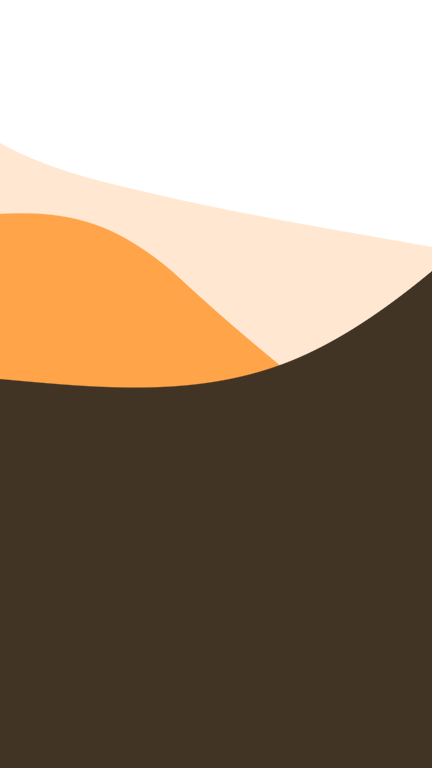
Give the GLSL for this background, as a Shadertoy shader.

```glsl
// Flat layered hills under a white sky: a pale slope, an orange dune
// and a dark foreground. Each skyline is a chain of cubic Hermite spans
// giving height over x, and the layers are painted from back to front.

const vec3 SKY   = vec3(1.0);
const vec3 CREAM = vec3(1.0, 0.906, 0.82);
const vec3 AMBER = vec3(1.0, 0.643, 0.286);
const vec3 EARTH = vec3(0.255, 0.204, 0.141);

// Knots hold (x, height, slope) in canvas units.
float span(float x, vec3 a, vec3 b) {
    float w = b.x - a.x;
    float t = clamp((x - a.x) / w, 0.0, 1.0);
    float s = 1.0 - t;
    float ease = t * t * (3.0 - 2.0 * t);
    return mix(a.y, b.y, ease) + w * t * s * (a.z * s - b.z * t);
}

float slopeLine(float x) {
    vec3 a = vec3(0.0, 0.8138, -0.309);
    vec3 b = vec3(0.3472, 0.7487, -0.132);
    vec3 c = vec3(1.0, 0.6784, -0.101);
    return x < b.x ? span(x, a, b) : span(x, b, c);
}

float duneLine(float x) {
    vec3 a = vec3(0.0, 0.7214, 0.034);
    vec3 b = vec3(0.3009, 0.6862, -0.3375);
    vec3 c = vec3(0.4167, 0.6374, -0.523);
    vec3 d = vec3(0.6713, 0.5137, -0.456);
    return x < b.x ? span(x, a, b) : x < c.x ? span(x, b, c) : span(x, c, d);
}

float groundLine(float x) {
    vec3 a = vec3(0.0, 0.5065, -0.051);
    vec3 b = vec3(0.3125, 0.4954, 0.0);
    vec3 c = vec3(0.6481, 0.5247, 0.2025);
    vec3 d = vec3(1.0, 0.6471, 0.467);
    return x < b.x ? span(x, a, b) : x < c.x ? span(x, b, c) : span(x, c, d);
}

// Smooth coverage of the area below a skyline.
float below(float y, float skyline, float pixel) {
    return clamp(0.5 + (skyline - y) / pixel, 0.0, 1.0);
}

void mainImage(out vec4 fragColor, in vec2 fragCoord) {
    vec2 uv = fragCoord / iResolution.xy;
    float pixel = 1.3 / iResolution.y;

    // Paint from the sky forward
    vec3 color = SKY;
    color = mix(color, CREAM, below(uv.y, slopeLine(uv.x), pixel));
    color = mix(color, AMBER, below(uv.y, duneLine(uv.x), pixel));
    color = mix(color, EARTH, below(uv.y, groundLine(uv.x), pixel));

    fragColor = vec4(color, 1.0);
}
```
